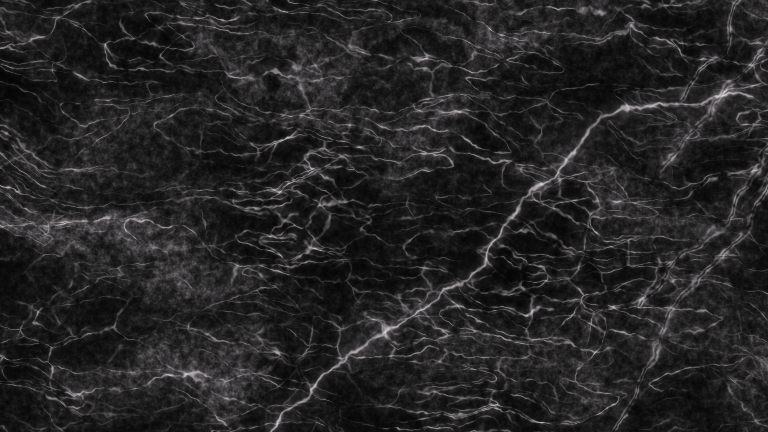
Reproduce this texture procedurally as a Shadertoy shader.

```glsl
// Polished black marble: cloudy charcoal stone crossed by fine pale veins.
// Flat veins are contours of stretched gradient noise and cell borders;
// a few long diagonal fractures are warped line segments laid on top.

const vec3 STONE_TINT = vec3(1.0, 0.97, 0.995);
const float STONE_LEVEL = 0.076;

vec2 hash2(vec2 cell) {
    vec3 q = fract(cell.xyx * vec3(0.1031, 0.1030, 0.0973));
    q += dot(q, q.yzx + 33.33);
    return fract((q.xx + q.yz) * q.zy);
}

float cornerSlope(vec2 cell, vec2 corner, vec2 f) {
    float angle = 6.2832 * hash2(cell + corner).x;
    return dot(vec2(cos(angle), sin(angle)), f - corner);
}

float gradientNoise(vec2 p) {
    vec2 cell = floor(p), f = p - cell;
    vec2 u = f * f * f * (f * (f * 6.0 - 15.0) + 10.0);
    float low = mix(cornerSlope(cell, vec2(0, 0), f), cornerSlope(cell, vec2(1, 0), f), u.x);
    float high = mix(cornerSlope(cell, vec2(0, 1), f), cornerSlope(cell, vec2(1, 1), f), u.x);
    return mix(low, high, u.y);
}

float fbm(vec2 p, int octaves, float gain) {
    float sum = 0.0, amplitude = 1.0;
    for (int i = 0; i < octaves; i++) {
        sum += amplitude * gradientNoise(p);
        p = mat2(1.6, 1.2, -1.2, 1.6) * p + 5.3;
        amplitude *= gain;
    }
    return sum;
}

vec2 rotate(vec2 p, float angle) {
    float c = cos(angle), s = sin(angle);
    return vec2(c * p.x + s * p.y, c * p.y - s * p.x);
}

// Approximate distance to the zero contour of stretched noise
float contourDistance(vec2 p, vec2 frequency, float angle, vec2 seed) {
    const float STEP = 0.002;
    float n = gradientNoise(rotate(p, angle) * frequency + seed);
    float nx = gradientNoise(rotate(p + vec2(STEP, 0), angle) * frequency + seed);
    float ny = gradientNoise(rotate(p + vec2(0, STEP), angle) * frequency + seed);
    return abs(n) / (length(vec2(nx, ny) - n) / STEP + 0.01);
}

// Distance to the border between the two nearest scattered cells
float cellBorder(vec2 p) {
    vec2 cell = floor(p), first = vec2(9.0), second = vec2(9.0);
    for (int y = -1; y <= 1; y++)
    for (int x = -1; x <= 1; x++) {
        vec2 c = cell + vec2(x, y);
        vec2 r = c + hash2(c) - p;
        if (dot(r, r) < dot(first, first)) { second = first; first = r; }
        else if (dot(r, r) < dot(second, second)) second = r;
    }
    return 0.5 * dot(first + second, normalize(second - first));
}

float segmentDistance(vec2 p, vec2 a, vec2 b) {
    vec2 ab = b - a;
    return length(p - a - ab * clamp(dot(p - a, ab) / dot(ab, ab), 0.0, 1.0));
}

// Bright core with a faint halo; cores never get thinner than a pixel
float vein(float d, float width, float halo, float pixel) {
    float w = max(width, 0.5 * pixel);
    return width / w * exp(-d * d / (w * w)) + halo * exp(-d / (5.0 * width));
}

// Where a set of veins surfaces: broad regions, broken into short runs
float presence(vec2 p, vec2 seed) {
    float region = gradientNoise(p * vec2(1.9, 3.0) + seed);
    float run = gradientNoise(p * vec2(5.0, 8.0) + seed.yx);
    return smoothstep(-0.1, 0.55, region + 0.6 * run);
}

float flatVeins(vec2 p, float pixel) {
    float sum = 0.0;
    for (int i = 0; i < 9; i++) {
        vec2 seed = 40.0 * hash2(vec2(i, 7));
        float angle = mix(-0.36, 0.14, hash2(seed).x);
        vec2 frequency = vec2(1.5, 6.5) * (1.0 + 0.14 * float(i));
        float d = contourDistance(p, frequency, angle, seed);
        sum += presence(p, seed) * vein(d, 0.0018, 0.16, pixel);
    }
    for (int i = 0; i < 2; i++) {
        float scale = 1.0 + 0.9 * float(i);
        float d = cellBorder(rotate(p, -0.12) * vec2(4.5, 8.5) * scale) / (7.0 * scale);
        sum += 0.9 * presence(p, vec2(31.0, 12.0) * scale) * vein(d, 0.0019, 0.16, pixel);
    }
    return sum;
}

float mainFracture(vec2 p, float pixel) {
    vec2 path[7] = vec2[7](vec2(0.60, -0.03), vec2(0.85, 0.22), vec2(1.08, 0.35),
        vec2(1.20, 0.53), vec2(1.40, 0.72), vec2(1.55, 0.79), vec2(1.73, 0.78));
    float d = 9.0;
    for (int i = 0; i < 6; i++) d = min(d, segmentDistance(p, path[i], path[i + 1]));
    return vein(d, 0.0028, 0.24, pixel);
}

float sideFractures(vec2 p, float pixel) {
    float d = segmentDistance(p, vec2(1.42, -0.03), vec2(1.80, 0.64));
    d = min(d, segmentDistance(p, vec2(1.57, 0.79), vec2(1.75, 1.05)));
    d = min(d, segmentDistance(p, vec2(1.54, 0.62), vec2(1.82, 0.98)));
    d = min(d, segmentDistance(p, vec2(1.51, 0.28), vec2(1.80, 0.70)));
    return vein(abs(d - 0.004), 0.0026, 0.4, pixel);
}

float hazePatch(vec2 p, vec2 center, vec2 radius) {
    return smoothstep(1.1, 0.85, length((p - center) / radius));
}

void mainImage(out vec4 fragColor, in vec2 fragCoord) {
    vec2 p = fragCoord / iResolution.y;
    float pixel = 1.0 / iResolution.y;
    vec2 warp = vec2(fbm(p * 3.0, 6, 0.55), fbm(p * 3.0 + 17.0, 6, 0.55));
    vec2 q = p + 0.055 * warp;

    // Stone body: broad clouds, mottling and pale haze
    float clouds = fbm(p * vec2(2.4, 3.6) + 0.5 * warp + 9.0, 6, 0.58);
    float grain = fbm(p * 48.0, 3, 0.8);
    float haze = 0.65 * hazePatch(p + 0.15 * warp, vec2(0.46, 0.32), vec2(0.15, 0.27))
               + 0.75 * hazePatch(p + 0.25 * warp, vec2(0.72, 0.91), vec2(0.24, 0.10));
    float stone = STONE_LEVEL * exp(1.8 * clouds + 0.9 * grain + haze);

    // Mineral veins, broken up along their length
    float speckle = clamp(0.85 + 1.5 * fbm(p * 26.0 + 3.0, 3, 0.7), 0.15, 1.8);
    float veins = 0.40 * flatVeins(q, pixel) + 0.30 * sideFractures(q, pixel);
    float light = stone + speckle * veins + (0.5 + 0.4 * speckle) * 0.75 * mainFracture(q, pixel);
    light = 1.1 * (1.0 - exp(-light / 1.1));

    fragColor = vec4(STONE_TINT * light, 1.0);
}
```
